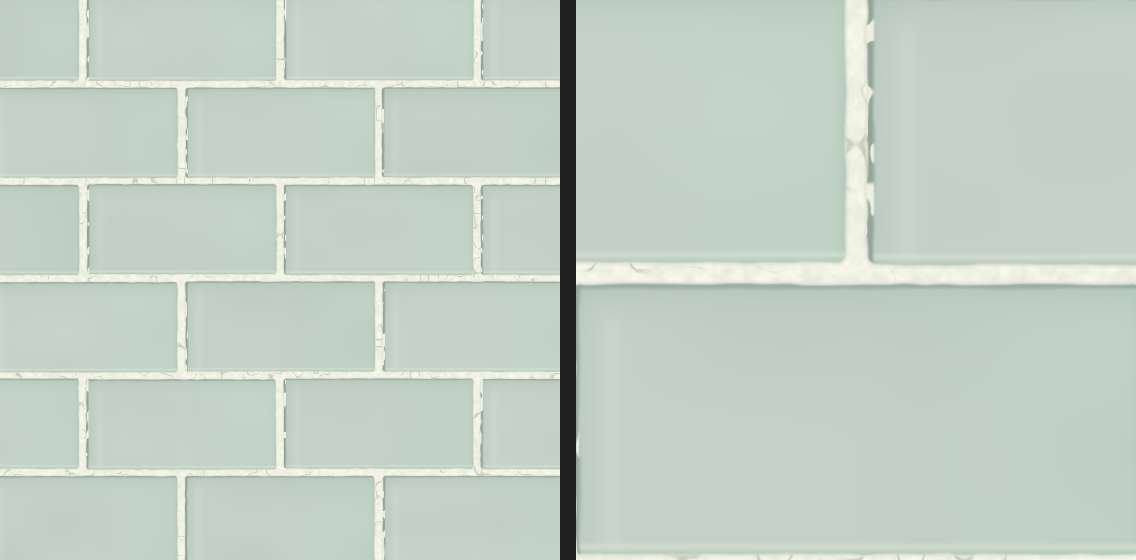
Left, the full canvas; right, a detail of the centre.
Give the GLSL for this pattern, as a three.js fragment shader.

```glsl
// Pale mint glass bricks in a half-offset bond with cream, crackled grout.
// Each brick is a rounded-box distance shaded by the distance to its four sides;
// hashed value noise adds wobbling edges, flakes, cracks and tone changes.
varying vec2 vUv;

float hash(vec2 p) {
  vec3 q = fract(vec3(p.xyx) * 0.1031);
  q += dot(q, q.yzx + 33.33);
  return fract((q.x + q.y) * q.z);
}

float noise(vec2 p) {
  vec2 cell = floor(p);
  vec2 f = fract(p);
  f = f * f * (3.0 - 2.0 * f);
  float low = mix(hash(cell), hash(cell + vec2(1.0, 0.0)), f.x);
  float high = mix(hash(cell + vec2(0.0, 1.0)), hash(cell + 1.0), f.x);
  return mix(low, high, f.y);
}

float roundedBox(vec2 p, vec2 halfSize, float radius) {
  vec2 q = abs(p) - halfSize + radius;
  return length(max(q, 0.0)) + min(max(q.x, q.y), 0.0) - radius;
}

vec3 groutColor(vec2 uv, float gap) {
  vec3 color = vec3(0.945, 0.95, 0.895);
  color += 0.05 * (noise(uv * 170.0) - 0.5) + 0.03 * (noise(uv * 380.0) - 0.5);

  // Hairline cracks follow a noise contour and appear only in patches
  float contour = abs(noise(uv * 62.0 + 17.0) - 0.5);
  float patches = smoothstep(0.45, 0.65, noise(uv * 31.0 + 5.0));
  color -= 0.14 * patches * (1.0 - smoothstep(0.01, 0.06, contour));

  // Soft shade where the grout meets the glass
  float rim = 1.0 - smoothstep(0.0, 0.003, gap);
  return mix(color, vec3(0.84, 0.87, 0.81), 0.7 * rim);
}

vec3 glassColor(vec2 uv, vec2 p, vec2 halfSize, vec2 id) {
  float left = max(p.x + halfSize.x, 0.0);
  float right = max(halfSize.x - p.x, 0.0);
  float bottom = max(p.y + halfSize.y, 0.0);
  float top = max(halfSize.y - p.y, 0.0);

  // Body: greyer at the left, greener at the right, faintly clouded
  vec3 color = mix(vec3(0.772, 0.815, 0.774), vec3(0.758, 0.825, 0.77),
                   smoothstep(-0.1, 0.17, p.x));
  color += 0.014 * (hash(id + 41.0) - 0.5);
  color += 0.016 * (noise(uv * vec2(9.0, 15.0) + id * 7.0) - 0.5);

  // Bevels: shaded left and top, pale ridge inside the left one
  float ridge = (left - 0.023) / 0.007;
  color += 0.02 * exp(-ridge * ridge) * smoothstep(0.005, 0.03, top);
  color = mix(color, vec3(0.69, 0.765, 0.715), 0.6 * exp(-left / 0.009));
  color = mix(color, vec3(0.67, 0.745, 0.695), 0.6 * exp(-top / 0.010));
  color = mix(color, vec3(0.68, 0.77, 0.71), 0.7 * exp(-right / 0.0035));

  // Lower edge: thin green line under a pale glint
  float glint = (bottom - 0.0045) / 0.002;
  color = mix(color, vec3(0.83, 0.88, 0.82), 0.7 * exp(-glint * glint));
  color = mix(color, vec3(0.68, 0.76, 0.70), 0.6 * exp(-bottom / 0.0015));

  // Dark seams along the top and left, uneven in width
  float uneven = noise(uv * 75.0 + 9.0);
  float topSeam = 1.0 - smoothstep(0.001, 0.0035 + 0.0015 * uneven, top);
  float leftSeam = 1.0 - smoothstep(0.002, 0.0045 + 0.0025 * uneven, left);
  color = mix(color, vec3(0.60, 0.67, 0.63), 0.85 * topSeam);
  color = mix(color, vec3(0.56, 0.63, 0.59), 0.9 * leftSeam);

  // Grout flakes caught on the left seam
  float flakes = smoothstep(0.60, 0.74, noise(uv * vec2(190.0, 85.0) + 3.0));
  flakes *= 1.0 - smoothstep(0.003, 0.005, left);
  return mix(color, vec3(0.92, 0.94, 0.88), flakes);
}

void main() {
  // Running bond: alternate rows shift by half a brick
  vec2 pitch = vec2(0.352, 0.1735);
  vec2 grid = (vUv + vec2(0.028, 0.0173)) / pitch;
  grid.x += 0.5 * mod(floor(grid.y), 2.0);
  vec2 id = floor(grid);
  vec2 p = (fract(grid) - 0.5) * pitch;

  // Slightly misplaced bricks with hand-set edges
  p += 0.0018 * (vec2(hash(id + 11.0), hash(id + 23.0)) - 0.5);
  vec2 halfSize = vec2(0.169, 0.0803);
  float dist = roundedBox(p, halfSize, 0.005);
  dist += 0.0014 * (noise(vUv * 85.0) - 0.5);

  vec3 grout = groutColor(vUv, max(dist, 0.0));
  vec3 glass = glassColor(vUv, p, halfSize, id);
  float cover = 1.0 - smoothstep(-0.001, 0.001, dist);
  gl_FragColor = vec4(mix(grout, glass, cover), 1.0);
}
```
